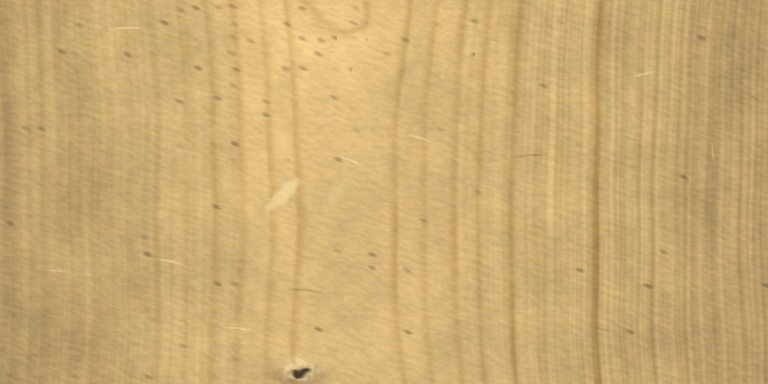
Reproduce this texture procedurally as a WebGL 1 fragment shader.

```glsl
precision highp float;
// Planed pine board: bowed growth rings either side of a pale heart, fine grain lines,
// short sawn fibres, a small knot, pale chips, scratches and resin specks.
// Everything is layered as brightness and tint over one base wood colour.

uniform vec2 u_resolution;

#define WOOD vec3(0.845, 0.715, 0.483)
#define RING_TINT vec3(0.135, 0.185, 0.26)
#define CHIP_COLOR vec3(0.95, 0.85, 0.63)
#define HEART_X 0.905
#define HEART_HALF 0.125
#define RING_PITCH 0.075
#define GRAIN_LINES 0.15
#define FIBRE 0.11
#define MOTTLE 0.07
#define EDGE_SHADE 0.17
#define SCRATCHES 11

float hash(vec2 p) {
  vec3 q = fract(p.xyx * vec3(0.1031, 0.1030, 0.0973));
  q += dot(q, q.yzx + 33.33);
  return fract((q.x + q.y) * q.z);
}

vec2 gradient(vec2 cell) {
  float a = 6.2832 * hash(cell + 71.0);
  return vec2(cos(a), sin(a));
}

float noise(vec2 p) {
  vec2 i = floor(p), f = fract(p);
  vec2 w = f * f * f * (f * (f * 6.0 - 15.0) + 10.0);
  vec2 e = vec2(1.0, 0.0);
  float low = mix(dot(gradient(i), f), dot(gradient(i + e), f - e), w.x);
  float high = mix(dot(gradient(i + e.yx), f - e.yx), dot(gradient(i + 1.0), f - 1.0), w.x);
  return mix(low, high, w.y);
}

vec2 rotate(vec2 p, float a) {
  return vec2(cos(a) * p.x + sin(a) * p.y, cos(a) * p.y - sin(a) * p.x);
}

// Soft ellipse, 1 at the middle and 0 outside
float blob(vec2 p, vec2 radius, float soft) {
  return 1.0 - smoothstep(1.0 - soft, 1.0 + soft, length(p / radius));
}

// Sideways grain position, bowed away from the heart
float grainPosition(vec2 p) {
  float side = smoothstep(0.78, 1.03, p.x) * 2.0 - 1.0;
  float bow = 0.05 + 0.13 * exp(-abs(p.x - HEART_X - 0.1) * 5.0);
  float y = p.y - 0.42;
  return p.x - side * bow * y * y + 0.012 * noise(vec2(p.x * 3.0, p.y * 3.5));
}

// Broad rings: gradual on the heart side, crisper on the bark side
float rings(float u, float y) {
  float d = abs(u - HEART_X) - HEART_HALF;
  float right = step(HEART_X, u);
  float k = floor(d / RING_PITCH + 0.5);
  if (k < 0.0) return 0.0;
  float offset = d - k * RING_PITCH - 0.012 * (hash(vec2(k, right + 4.0)) - 0.5);
  float width = offset < 0.0 ? 0.014 : 0.008;
  float strength = mix(0.25, 0.6, hash(vec2(k, right * 9.0 + 2.0)));
  strength *= mix(1.0, 0.4, smoothstep(2.5, 5.0, k));
  strength += right * (0.85 * step(abs(k - 7.0), 0.1) + 0.3 * step(abs(k - 4.0), 0.1));
  strength *= 1.0 + 0.7 * noise(vec2(k * 7.3 + right, y * 4.0));
  return strength * exp(-offset * offset / (width * width));
}

// Fine lines, faint at the heart and dense toward the right
float grainLines(float u, float y) {
  float away = smoothstep(0.12, 0.5, abs(u - HEART_X));
  float coarse = noise(vec2(u * 38.0, y * 0.7));
  float fine = noise(vec2(u * 95.0, y * 0.9 + 20.0));
  return away * (0.55 * coarse + mix(0.3, 0.75, smoothstep(1.1, 1.6, u)) * fine);
}

// Dark resin marks, one at most per cell, thickest at the upper left
float specks(vec2 p) {
  vec2 g = p / vec2(0.045, 0.04), cell = floor(g);
  float crowd = 0.04 + 0.3 * blob(p - vec2(0.68, 0.9), vec2(0.32, 0.35), 0.8);
  vec2 center = 0.35 + 0.3 * vec2(hash(cell + 5.0), hash(cell + 17.0));
  vec2 q = rotate((fract(g) - center) * vec2(0.045, 0.04), -0.4);
  return step(hash(cell), crowd) * blob(q, vec2(0.011, 0.005), 0.7) * hash(cell + 31.0);
}

// Thin tapered scratches; positive is pale, negative is dark
float scratches(vec2 p, float pixel) {
  float total = 0.0;
  for (int i = 0; i < SCRATCHES; i++) {
    float n = float(i);
    vec2 center = vec2(2.0 * fract(n * 0.618 + 0.22), hash(vec2(n, 3.0)));
    float steep = step(0.8, hash(vec2(n, 8.0)));
    vec2 q = rotate(p - center, mix(0.7 * hash(vec2(n, 6.0)) - 0.4, 1.65, steep));
    float reach = 0.025 + 0.04 * hash(vec2(n, 12.0));
    float body = 1.0 - smoothstep(0.001, 0.002 + pixel, abs(q.y + q.x * q.x * 1.5));
    float sign = hash(vec2(n, 15.0)) > 0.35 ? 1.0 : -0.8;
    total += sign * body * (1.0 - smoothstep(0.3, 1.0, abs(q.x) / reach));
  }
  return total;
}

void main() {
  vec2 p = gl_FragCoord.xy / u_resolution.y;
  float pixel = 1.0 / u_resolution.y;
  float u = grainPosition(p);

  // Light falls off from the heart to both edges
  float away = p.x < 0.85 ? (0.85 - p.x) / 0.85 : (p.x - 0.85) / 1.15;
  float shade = 1.025 - EDGE_SHADE * pow(away, 1.4);
  shade += 0.06 * (p.y - 0.5) * (1.0 - 0.5 * p.x);
  shade += 0.05 * blob(p - vec2(0.76, 0.88), vec2(0.16, 0.25), 0.9);
  shade += MOTTLE * (noise(p * 5.0) + 0.7 * noise(p * vec2(17.0, 14.0) + 40.0));

  // Slanted fibres and sawn tooth
  vec2 q = rotate(p, -0.3);
  shade += FIBRE * (0.6 * noise(q * vec2(28.0, 95.0)) + 0.4 * noise(q * vec2(70.0, 130.0) + 9.0));
  shade += GRAIN_LINES * grainLines(u, p.y);
  shade -= 0.24 * specks(p);

  // Rings, with a curl of grain at the top of the heart
  vec2 c = p - vec2(0.885, 1.0);
  float curl = abs(length(c) - 0.085 - 0.04 * noise(p * 12.0));
  float ring = rings(u, p.y) + 0.55 * exp(-curl * curl / 0.00018);
  vec3 color = WOOD * shade * (1.0 - RING_TINT * ring);

  // Chips and scratches
  vec2 chip = rotate(p - vec2(0.737, 0.492), 0.8);
  float torn = blob(chip, vec2(0.052, 0.016) * (1.0 + 0.5 * noise(p * 45.0)), 0.45);
  vec2 faint = rotate(p - vec2(0.88, 0.505), 0.85);
  torn = 0.75 * torn + 0.25 * blob(faint, vec2(0.045, 0.016), 0.6);
  color = mix(color, CHIP_COLOR, torn);
  color += 0.09 * scratches(p, pixel);

  // Knot: pale ragged rim around a dark pit
  vec2 k = p - vec2(0.78, 0.04) + 0.018 * noise(p * 38.0);
  color *= 1.0 - 0.22 * blob(k + vec2(0.0, 0.018), vec2(0.065, 0.028), 0.7);
  float rim = blob(k, vec2(0.048, 0.027), 0.5) * (0.65 + noise(p * 60.0));
  color = mix(color, CHIP_COLOR, clamp(rim, 0.0, 0.8));
  color *= 1.0 - 0.65 * blob(k + vec2(0.0, 0.01), vec2(0.022, 0.009), 0.6);

  gl_FragColor = vec4(clamp(color, 0.0, 1.0), 1.0);
}
```
